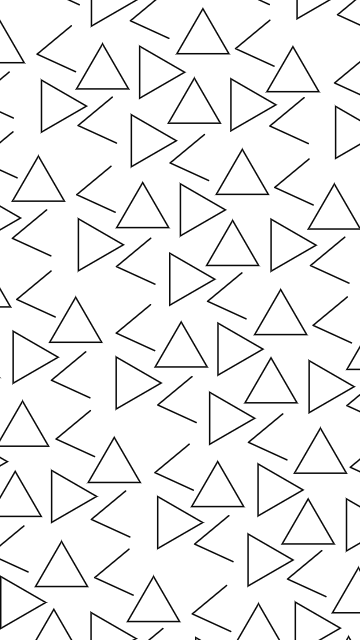
This pattern is drawn by a Shadertoy shader. Its source:

```glsl
const vec3 PAPER = vec3(1.0);
const vec3 INK = vec3(0.03);
const float CANVAS_WIDTH = 432.0;   // design units across the canvas
const float HALF_STROKE = 0.9;
const float TRIANGLE_SIZE = 27.0;   // half the triangle height
const float JITTER = 1.8;

// Lattice of the repeat, and the steps between shapes inside one cell
const mat2 LATTICE = mat2(46.5, 167.5, 355.0, 33.0);
const vec2 STEP_DOWN = vec2(109.0, 42.5);
const vec2 STEP_UP = vec2(121.0, -41.0);
const vec2 UP_ORIGIN = vec2(123.0, 80.0);
const vec2 RIGHT_ORIGIN = vec2(75.0, 126.0);
const vec2 CHEVRONS[5] = vec2[5](
    vec2(46.0, 65.0), vec2(282.0, 57.0), vec2(95.0, 152.0),
    vec2(204.0, 194.0), vec2(325.0, 153.0));

vec2 hash22(vec2 p) {
    vec3 h = fract(p.xyx * vec3(0.1031, 0.1030, 0.0973));
    h += dot(h, h.yzx + 33.33);
    return fract((h.xx + h.yz) * h.zy);
}

// Offset from the nearest lattice copy of an anchor, slightly scattered
vec2 repeatAround(vec2 p, vec2 anchor) {
    vec2 q = p - anchor;
    vec2 cell = round(inverse(LATTICE) * q);
    vec2 scatter = hash22(cell * 17.0 + anchor) * 2.0 - 1.0;
    return q - LATTICE * cell - scatter * JITTER;
}

float segmentDistance(vec2 p, vec2 end) {
    return length(p - end * clamp(dot(p, end) / dot(end, end), 0.0, 1.0));
}

// Equilateral outline with sharp corners, apex toward negative y
float triangleOutline(vec2 p, float size) {
    float slanted = 0.866 * abs(p.x) - 0.5 * (p.y + size);
    return abs(max(p.y - size, slanted));
}

float chevron(vec2 p) {
    return min(segmentDistance(p, vec2(41.0, -34.0)),
               segmentDistance(p, vec2(46.0, 21.0)));
}

float patternDistance(vec2 p) {
    float d = CANVAS_WIDTH;
    // Four upward and four rightward triangles per cell
    for (int i = 0; i < 4; i++) {
        vec2 shift = float(i & 1) * STEP_DOWN + float(i >> 1) * STEP_UP;
        vec2 up = repeatAround(p, UP_ORIGIN + shift);
        vec2 right = repeatAround(p, RIGHT_ORIGIN + shift);
        d = min(d, triangleOutline(up, TRIANGLE_SIZE));
        d = min(d, triangleOutline(vec2(right.y, -right.x), TRIANGLE_SIZE));
    }
    // Open chevrons fill the gaps
    for (int i = 0; i < 5; i++) {
        d = min(d, chevron(repeatAround(p, CHEVRONS[i])));
    }
    return d;
}

void mainImage(out vec4 fragColor, in vec2 fragCoord) {
    // Design space with y running downward from the top edge
    float unitsPerPixel = CANVAS_WIDTH / iResolution.x;
    vec2 p = vec2(fragCoord.x, iResolution.y - fragCoord.y) * unitsPerPixel;

    // Antialiased stroke
    float d = patternDistance(p);
    float coverage = clamp((HALF_STROKE - d) / unitsPerPixel + 0.5, 0.0, 1.0);
    fragColor = vec4(mix(PAPER, INK, coverage), 1.0);
}
```
